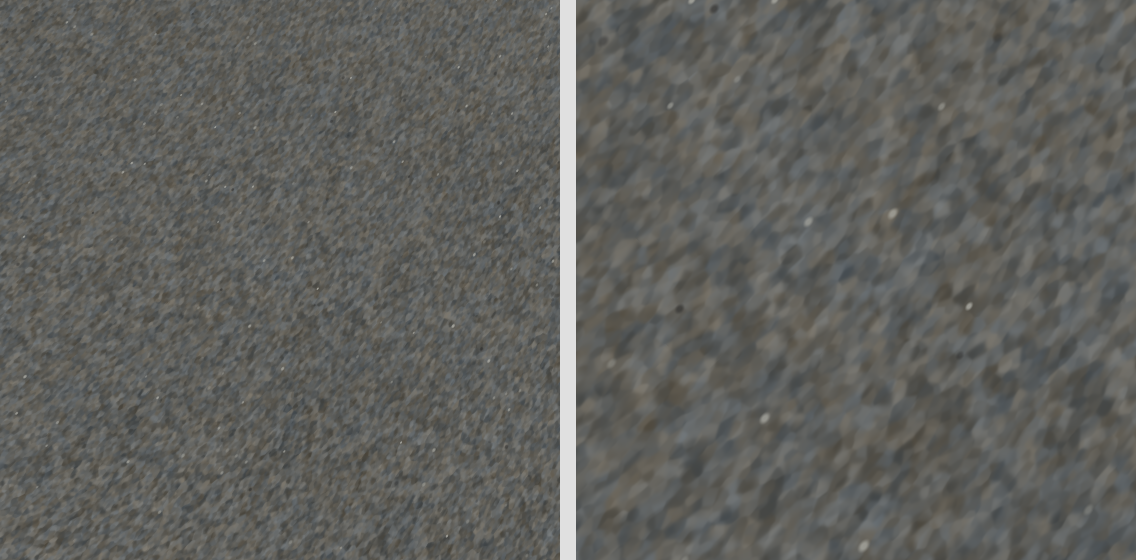
Left, the full canvas; right, a detail of the centre.
A three.js fragment shader for this texture:

```glsl
// Worn asphalt seen at a slant: soft, stretched mineral grains in grey with
// faint brown and blue tints, a few pale chips and dark pits. Cellular noise
// in a bent frame makes grains shrink upward and steepen to the right.
varying vec2 vUv;

const vec3 ASPHALT_GREY = vec3(0.372, 0.373, 0.359);
const vec3 WARM_TINT = vec3(0.050, 0.004, -0.054);
const vec3 CHIP_COLOR = vec3(0.66, 0.66, 0.63);
const vec3 STONE_COLOR = vec3(0.48, 0.46, 0.42);
const vec3 PIT_COLOR = vec3(0.17, 0.17, 0.17);
const float GRAIN_ANGLE = 0.72;
const float BEND = 0.2;

vec3 hash3(vec2 cell, float seed) {
  vec3 p = fract(vec3(cell.xyx + seed) * vec3(0.1031, 0.1030, 0.0973));
  p += dot(p, p.yxz + 33.33);
  return fract((p.xxy + p.yzz) * p.zyx);
}

// Conformal bend z - i*k*z*z, then a turn that lays the grains along x.
vec2 grainFrame(vec2 p, float bend, float angle) {
  vec2 q = vec2(p.x + 2.0 * bend * p.x * p.y,
                p.y - bend * (p.x * p.x - p.y * p.y));
  float c = cos(angle);
  float s = sin(angle);
  return vec2(c * q.x + s * q.y, c * q.y - s * q.x);
}

// Soft cellular noise: x is the grain tone, y its tint, both about -0.5 to 0.5.
vec2 grains(vec2 p, float softness, float seed) {
  vec2 cell = floor(p);
  vec2 local = p - cell;
  vec2 sum = vec2(0.0);
  float total = 0.0;
  for (int j = -1; j <= 1; j++) {
    for (int i = -1; i <= 1; i++) {
      vec2 offset = vec2(float(i), float(j));
      vec3 place = hash3(cell + offset, seed);
      vec3 look = hash3(cell + offset, seed + 57.3);
      vec2 d = offset + place.xy - local;
      float weight = exp(-dot(d, d) / softness);
      sum += weight * (look.xy - 0.5);
      total += weight;
    }
  }
  return sum / total;
}

// Coverage of rare soft ovals, at most one in each cell.
float flecks(vec2 p, float chance, vec2 radius, float seed) {
  vec2 cell = floor(p);
  vec3 place = hash3(cell, seed);
  vec3 look = hash3(cell, seed + 19.7);
  vec2 center = mix(vec2(0.3), vec2(0.7), place.xy);
  vec2 size = radius * mix(0.65, 1.15, look.x);
  float oval = 1.0 - smoothstep(0.3, 1.2, length((p - cell - center) / size));
  return oval * step(place.z, chance) * mix(0.35, 1.0, look.y);
}

// Broad, uneven wear from layered sines, about -1 to 1.
float wear(vec2 p) {
  float a = sin(5.1 * p.x + 2.3 * sin(4.3 * p.y + 0.6));
  float b = sin(9.7 * p.y - 3.4 * p.x + 1.7 * sin(7.9 * p.x));
  float c = sin(21.0 * p.x + 13.0 * p.y + 2.0 * sin(17.0 * p.y));
  return 0.45 * a + 0.35 * b + 0.2 * c;
}

void main() {
  vec2 p = grainFrame(vUv, BEND, GRAIN_ANGLE) + 2.0;

  // Main grains, finer grit and loose clusters.
  vec2 coarse = grains(p * vec2(70.0, 132.0), 0.16, 3.1);
  vec2 grit = grains(p * vec2(118.0, 205.0), 0.2, 41.7);
  vec2 cluster = grains(p * vec2(24.0, 34.0), 0.3, 83.9);

  // Grains stand out more in the near foreground.
  float relief = mix(1.1, 0.88, vUv.y);
  float tone = relief * (0.125 * coarse.x + 0.085 * grit.x);
  tone += 0.026 * cluster.x + 0.009 * wear(vUv);
  float tint = 0.65 * coarse.y + 0.35 * grit.y + 0.3 * cluster.y;
  vec3 color = ASPHALT_GREY + tone + WARM_TINT * tint;

  // Larger worn stones, pale chips and dark pits.
  float stones = flecks(p * 14.0, 0.05, vec2(0.15, 0.11), 11.3);
  float chips = flecks(p * 46.0, 0.035, vec2(0.24, 0.15), 29.1);
  float pits = flecks(p * 40.0, 0.018, vec2(0.22, 0.16), 67.5);
  color = mix(color, STONE_COLOR, 0.4 * stones);
  color = mix(color, PIT_COLOR, 0.6 * pits);
  color = mix(color, CHIP_COLOR, 0.85 * chips);

  gl_FragColor = vec4(clamp(color, 0.0, 1.0), 1.0);
}
```
